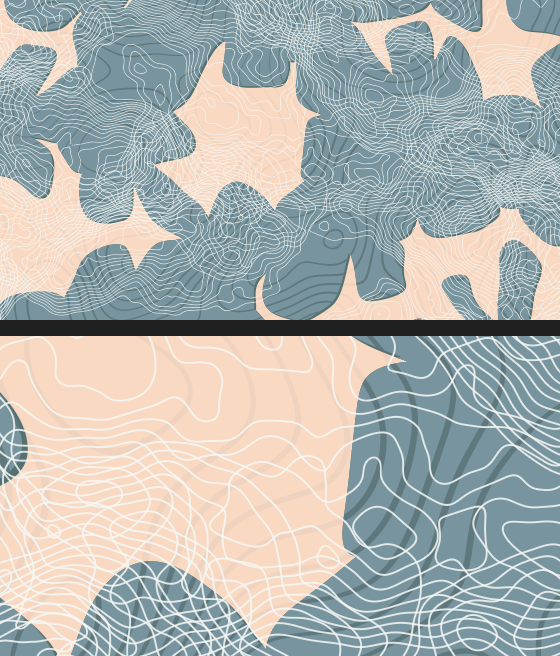
Top: the whole. Bottom: its middle third, enlarged.
Reproduce this pattern procedurally as a Shadertoy shader.

```glsl
// Topographic camouflage: rounded blue-grey islands on peach ground, overlaid
// with dark and white contour lines. The islands are soft Voronoi cells parted
// by channels of noisy width; the lines are level sets of gradient noise.

#define CELLS 4.4           // island cells per canvas height
#define ROUNDNESS 9.0       // lower values give rounder islands
#define CHANNEL 0.0         // mean channel width, raises the peach share
#define RIM 0.006           // offset of the dark rim
#define WHITE_LAYERS 3      // overlapping sets of white lines
#define WHITE_LEVELS 31.0   // white lines per unit of relief
#define WHITE_WIDTH 0.0020
#define WHITE_OPACITY 0.86
#define DARK_LEVELS 12.0
#define DARK_WIDTH 0.0048

const vec3 PEACH = vec3(0.975, 0.85, 0.76);
const vec3 SLATE = vec3(0.47, 0.58, 0.62);
const vec3 DARK_LINE = vec3(0.36, 0.46, 0.48);
const vec3 RIM_GREEN = vec3(0.33, 0.44, 0.44);
const vec3 WHITE = vec3(0.96, 0.97, 0.96);

// Integer hash of a lattice point, two values in 0..1
vec2 hash2(vec2 cell) {
    uvec2 v = uvec2(ivec2(cell)) * 1664525u + 1013904223u;
    for (int i = 0; i < 2; i++) {
        v.x += v.y * 1664525u;
        v.y += v.x * 1664525u;
        v ^= v >> 16u;
    }
    return vec2(v >> 8u) * exp2(-24.0);
}

float cornerSlope(vec2 cell, vec2 offset) {
    float angle = 6.2832 * hash2(cell).x;
    return dot(vec2(cos(angle), sin(angle)), offset);
}

float gradientNoise(vec2 p) {
    vec2 i = floor(p), f = p - i, e = vec2(1, 0);
    vec2 u = f * f * f * (f * (f * 6.0 - 15.0) + 10.0);
    return mix(mix(cornerSlope(i, f), cornerSlope(i + e, f - e), u.x),
               mix(cornerSlope(i + e.yx, f - e.yx), cornerSlope(i + 1.0, f - 1.0), u.x), u.y);
}

// Soft distance to the border of the nearest cell
float cellGap(vec2 p) {
    vec2 base = floor(p);
    float total = 0.0, nearest = 0.0;
    for (int y = -2; y <= 2; y++)
    for (int x = -2; x <= 2; x++) {
        vec2 cell = base + vec2(x, y);
        vec2 centre = cell + 0.15 + 0.7 * hash2(cell);
        float weight = exp(-ROUNDNESS * distance(p, centre));
        total += weight;
        nearest = max(nearest, weight);
    }
    return log(nearest / (total - nearest)) / ROUNDNESS;
}

// Positive on the islands, negative on the peach ground
float islandField(vec2 p) {
    p += 0.06 * vec2(gradientNoise(p * 5.0 + 31.0), gradientNoise(p * 5.0 + 57.0));
    float waves = sin(dot(p, vec2(7.5, 3.1))) + sin(dot(p, vec2(-3.4, 7.1)));
    float width = CHANNEL + 0.25 * waves + 1.1 * gradientNoise(p * 2.6 + 11.0);
    return cellGap(p * CELLS) - width;
}

// Smooth coverage of the area where the field is positive
float fillMask(float field) {
    float slope = length(vec2(dFdx(field), dFdy(field)));
    return clamp(field / max(slope, 1e-5) + 0.5, 0.0, 1.0);
}

// Level lines of even width, in canvas heights
float contour(float level, float width) {
    float slope = length(vec2(dFdx(level), dFdy(level))) * iResolution.y;
    float d = abs(fract(level) - 0.5) / max(slope, 1e-3);
    return clamp((0.5 * width - d) * iResolution.y + 0.5, 0.0, 1.0);
}

// Wavy relief for the white lines
float relief(vec2 p, float seed) {
    return gradientNoise(p * vec2(1.6, 2.0) + seed)
         + 0.25 * gradientNoise(p * 5.0 + seed * 1.7)
         + 0.07 * gradientNoise(p * 15.0 + seed * 2.3);
}

void mainImage(out vec4 fragColor, in vec2 fragCoord) {
    vec2 p = fragCoord / iResolution.y;

    // Islands with a dark rim on their lower right side
    float island = fillMask(islandField(p));
    float inner = island * fillMask(islandField(p + RIM * vec2(1.0, -0.8)));
    vec3 color = mix(mix(PEACH, RIM_GREEN, island), SLATE, inner);

    // Broad dark contours, faint on the ground
    float hills = gradientNoise(p * 2.2 + 71.0) + 0.2 * gradientNoise(p * 4.5 + 83.0);
    float darkWidth = DARK_WIDTH * (1.0 + 1.2 * gradientNoise(p * 3.0 + 97.0));
    float darkLine = contour(hills * DARK_LEVELS, darkWidth);
    color = mix(color, DARK_LINE, darkLine * mix(0.06, 0.9, inner));

    // Fine white contours around the peaks of several reliefs
    for (int i = 0; i < WHITE_LAYERS; i++) {
        float level = relief(p, 17.3 + 23.6 * float(i)) * WHITE_LEVELS;
        float line = contour(level, WHITE_WIDTH) * step(0.0, level);
        color = mix(color, WHITE, WHITE_OPACITY * line);
    }
    fragColor = vec4(color, 1.0);
}
```
